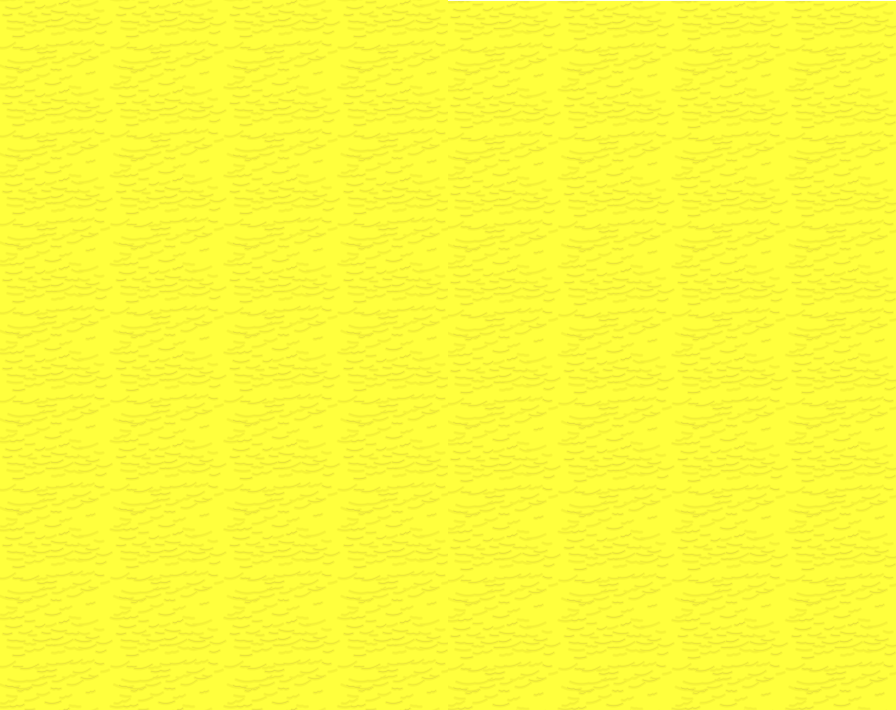
Write a Shadertoy shader that draws this pattern.

```glsl
// Bright yellow sheet with repeating tiles of thin, faintly embossed ripple strokes.

const float COLUMNS_PER_HALF = 3.94;   // tiles across each half; the last is clipped
const float ROWS = 8.03;
const float TILE_ASPECT = 1.288;       // tile width over tile height
const float RIGHT_DROP = 0.0033;       // right half hangs lower, in canvas heights
const float STRIP_HEIGHT = 0.0015;     // pale strip above the right half

// Strokes per tile, by band from the top down
const int DENSE_COUNT = 32;
const int CREST_COUNT = 18;
const int SPARSE_COUNT = 17;
const float DENSE_DEPTH = 0.40;
const float CREST_DEPTH = 0.50;

// Stroke sizes, in tile heights
const float MIN_HALF_LENGTH = 0.04;
const float MAX_HALF_LENGTH = 0.105;
const float LINE_HALF_WIDTH = 0.006;
const float SHADE_CORE = 0.008;
const float SHADE_REACH = 0.027;
const float SHADE_DROP = 0.003;

const vec3 PAPER = vec3(1.0, 1.0, 0.24);
const vec3 SHADE = vec3(0.969, 0.96, 0.22);
const vec3 LINE = vec3(0.89, 0.86, 0.24);
const vec3 STRIP = vec3(1.0, 1.0, 0.93);
const float GOLDEN = 0.618034;
const float PI = 3.141593;

vec2 hash2(float n) {
    vec3 p = fract(vec3(n) * vec3(0.1031, 0.1030, 0.0973));
    p += dot(p, p.yzx + 33.33);
    return fract((p.xx + p.yz) * p.zy);
}

// Stroke centre in the unit tile, with depth measured downwards
vec2 strokeCentre(int i) {
    float n = float(i);
    vec2 h = hash2(n + 7.0);
    if (i < DENSE_COUNT) {
        float t = n / float(DENSE_COUNT);
        float x = 0.05 + 0.88 * fract(n * GOLDEN) + 0.06 * (h.x - 0.5);
        return vec2(x, DENSE_DEPTH * t + 0.04 * (h.y - 0.5));
    }
    if (i < DENSE_COUNT + CREST_COUNT) {
        // Even strokes form a chain; odd ones scatter below it
        float k = n - float(DENSE_COUNT);
        float t = (k + 0.5) / float(CREST_COUNT);
        float scatter = mod(k, 2.0) * mix(0.05, 0.24, h.x);
        float x = 0.03 + 0.92 * t;
        return vec2(x, CREST_DEPTH + 0.03 * sin(2.0 * PI * t) + scatter + 0.02 * h.y);
    }
    float t = (n - float(DENSE_COUNT + CREST_COUNT) + 0.5) / float(SPARSE_COUNT);
    float spread = fract(n * GOLDEN + 0.1 * h.x);
    return vec2(0.07 + 0.80 * pow(spread, 1.4), mix(0.62, 0.98, t) + 0.03 * h.y);
}

// Distances from a point in the tile to one stroke (x) and to its shade (y)
vec2 strokeDistance(vec2 p, int i) {
    vec2 shape = hash2(float(i) + 71.0);
    vec2 form = hash2(float(i) + 139.0);
    vec2 d = p - strokeCentre(i);
    d -= round(d);
    d.x *= TILE_ASPECT;

    // A single hanging arc or a pair of scallops, tilted up to the right
    float halfLength = mix(MIN_HALF_LENGTH, MAX_HALF_LENGTH, shape.x);
    float u = clamp(d.x / halfLength, -1.0, 1.0);
    float tilt = mix(-0.14, 0.30, shape.y);
    float arc = form.y < 0.6 ? 1.0 - u * u : 0.6 * abs(sin(PI * u));
    float curve = halfLength * (mix(0.10, 0.32, form.x) * arc - tilt * u);

    float beyond = max(abs(d.x) - halfLength, 0.0);
    return vec2(length(vec2(beyond, d.y - curve)),
                length(vec2(beyond, d.y - curve - SHADE_DROP)));
}

void mainImage(out vec4 fragColor, in vec2 fragCoord) {
    vec2 uv = fragCoord / iResolution.xy;
    float rightHalf = step(0.5, uv.x);
    float depth = 1.0 - uv.y;

    // Repeat the tile inside each half
    vec2 grid = vec2((2.0 * uv.x - rightHalf) * COLUMNS_PER_HALF,
                     (depth - RIGHT_DROP * rightHalf) * ROWS);
    vec2 p = fract(grid);
    float pixel = ROWS / iResolution.y;

    // Gather strokes, each pressed with its own strength
    float ink = 0.0;
    float shade = 0.0;
    for (int i = 0; i < DENSE_COUNT + CREST_COUNT + SPARSE_COUNT; i++) {
        vec2 d = strokeDistance(p, i);
        float strength = mix(0.15, 0.85, hash2(float(i) + 211.0).x);
        float cover = 1.0 - smoothstep(LINE_HALF_WIDTH - 0.5 * pixel,
                                       LINE_HALF_WIDTH + 0.5 * pixel, d.x);
        ink = max(ink, strength * cover);
        shade = max(shade, 1.0 - smoothstep(SHADE_CORE, SHADE_REACH, d.y));
    }

    vec3 colour = mix(PAPER, SHADE, shade);
    colour = mix(colour, LINE, ink);

    // Pale strip along the top of the right half
    float edge = 0.5 / iResolution.y;
    float strip = 1.0 - smoothstep(STRIP_HEIGHT - edge, STRIP_HEIGHT + edge, depth);
    colour = mix(colour, STRIP, strip * rightHalf);

    fragColor = vec4(colour, 1.0);
}
```
